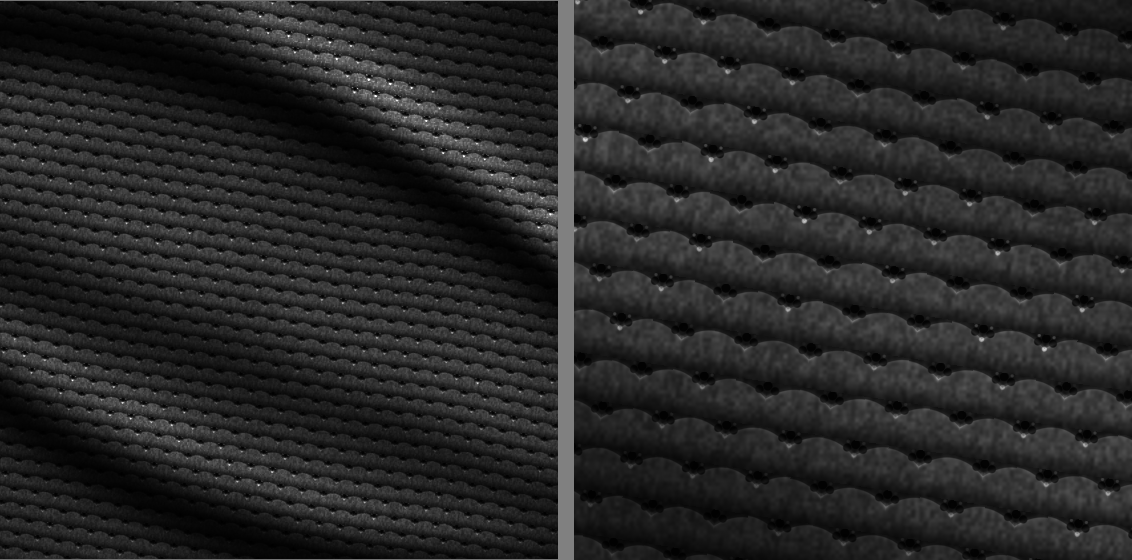
Left: the whole. Right: its middle third, enlarged.
Give the GLSL for this texture, as a Shadertoy shader.

```glsl
const float ROWS = 37.0;
const float COLUMNS = 26.0;
const float SLANT = 0.16;
const vec3 GAP_COLOR = vec3(0.065);
const vec3 KNIT_COLOR = vec3(0.205);
const vec3 RIM_COLOR = vec3(0.22);
const vec3 HEM_COLOR = vec3(0.45);

float hash(vec2 p) {
    return fract(sin(dot(p, vec2(127.1, 311.7))) * 43758.5453);
}

float noise(vec2 p) {
    vec2 i = floor(p), f = fract(p);
    f = f * f * (3.0 - 2.0 * f);
    return mix(mix(hash(i), hash(i + vec2(1, 0)), f.x),
               mix(hash(i + vec2(0, 1)), hash(i + vec2(1, 1)), f.x), f.y);
}

float bell(float d, float width) {
    return exp(-d * d / (width * width));
}

// Signed depth below a curve whose coefficients are constant, linear, square
float below(vec2 uv, vec3 curve) {
    return 1.0 - uv.y - (curve.x + uv.x * (curve.y + uv.x * curve.z));
}

// Broad light and shade of the draped cloth
float drapery(vec2 uv) {
    float upperRidge = bell(below(uv, vec3(-0.15, 0.28, 0.28)), 0.075);
    float upperValley = bell(below(uv, vec3(0.05, 0.08, 0.39)), 0.075);
    float lowerRidge = bell(below(uv, vec3(0.60, 0.70, -0.30)), 0.065);
    float lowerValley = bell(below(uv, vec3(0.72, 0.75, -0.45)), 0.07);
    float softRidge = bell(below(uv, vec3(0.23, 0.54, 0.0)), 0.15);
    float softValley = bell(below(uv, vec3(0.48, 0.42, 0.0)), 0.075);
    float light = 0.88 + 0.32 * softRidge;
    light += 1.35 * upperRidge * smoothstep(0.2, 0.65, uv.x);
    light += 0.75 * lowerRidge * (1.0 - 0.5 * uv.x);
    light *= 1.0 - 0.88 * upperValley;
    light *= 1.0 - 0.86 * lowerValley;
    light *= 1.0 - 0.45 * softValley;
    light *= 1.0 - 0.65 * bell(length(uv - vec2(1.0)), 0.2);
    return light * (0.90 + 0.20 * noise(uv * 7.0));
}

// Coverage of a small round stitch hole
float hole(vec2 p, vec2 center, float radius, float blur) {
    vec2 d = (p - center) * vec2(1.4, 1.0);
    return 1.0 - smoothstep(radius - blur, radius + blur, length(d));
}

// One row-by-column grid of overlapping scallops
vec3 scallops(vec2 grid, float light, float blur) {
    float row = floor(grid.y);
    grid.x += 0.5 * mod(row, 2.0) + 0.12 * (hash(vec2(row, 4.0)) - 0.5);
    vec2 p = vec2(fract(grid.x) - 0.5, fract(grid.y));
    float notchId = floor(grid.x + 0.5);
    float chance = hash(vec2(notchId, row));

    // Arched body, fading into shade at its foot
    float arch = 4.0 * p.x * p.x;
    float top = 0.95 - 0.30 * arch + 0.05 * (chance - 0.5);
    float body = 1.0 - smoothstep(top - blur, top + blur, p.y);
    body *= smoothstep(-0.12, 0.52, p.y);
    float thread = noise(grid * vec2(14.0, 5.0));
    vec3 color = mix(GAP_COLOR, KNIT_COLOR, body);
    color *= 0.78 + 0.44 * thread;

    // Paired holes above the notch between neighbours
    vec2 notch = vec2(abs(p.x) - 0.5, p.y);
    float holes = hole(notch, vec2(-0.12, 0.82), 0.09, blur);
    holes = max(holes, hole(notch, vec2(0.0, 0.91), 0.10, blur));
    color *= 1.0 - 0.85 * holes;

    // Thin lit rim and glints at the notches
    float rim = bell(p.y - top, 0.055 + 0.3 * blur);
    color += RIM_COLOR * rim * (0.15 + 0.65 * arch * arch);
    float glint = hole(notch, vec2(0.0, 0.67), 0.055, blur);
    glint += 0.6 * hole(notch, vec2(-0.12, 0.96), 0.035, blur);
    color += RIM_COLOR * glint * chance * 1.2 * light;
    return color * light;
}

void mainImage(out vec4 fragColor, in vec2 fragCoord) {
    vec2 uv = fragCoord / iResolution.xy;
    float pixel = 1.0 / iResolution.y;

    // Slanted grid with slight stretching of the cloth
    vec2 stretch = vec2(noise(uv * 5.0), noise(uv * 5.0 + 31.0)) - 0.5;
    vec2 grid = vec2(COLUMNS * (uv.x - SLANT * uv.y),
                     ROWS * (uv.y + SLANT * uv.x));
    grid += 0.3 * stretch;
    float light = drapery(uv);
    vec3 color = scallops(grid, light, ROWS * pixel * 0.9);

    // Fibre grain, with sparkle where the cloth catches light
    float grain = noise(uv * 420.0);
    color *= 0.82 + 0.36 * grain;
    color += 0.14 * smoothstep(0.7, 1.0, grain) * smoothstep(1.1, 2.2, light);

    // Pale hems along the top and bottom
    float edge = min(uv.y, 1.0 - uv.y);
    float hem = 1.0 - smoothstep(0.001, 0.001 + pixel, edge);
    color = mix(color, HEM_COLOR, hem);
    fragColor = vec4(clamp(color, 0.0, 1.0), 1.0);
}
```
